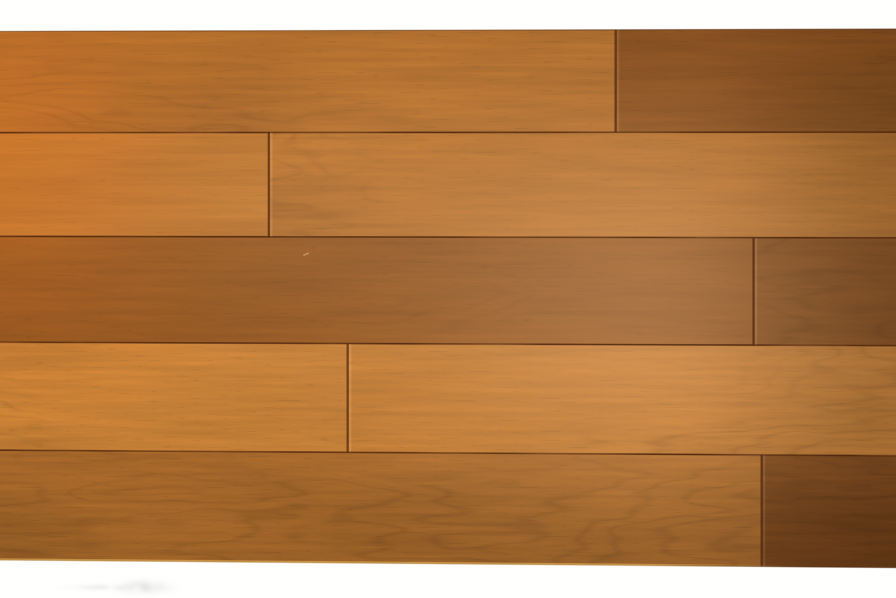
A Shadertoy shader for this texture:

```glsl
const int ROWS = 5;
const float JOINT[ROWS] = float[](0.687, 0.300, 0.841, 0.388, 0.850);
const float TONE_LEFT[ROWS] = float[](0.60, 0.74, 0.28, 0.90, 0.62);
const float TONE_RIGHT[ROWS] = float[](0.22, 0.66, 0.16, 0.82, 0.14);

const float FLOOR_TOP = 0.948;
const float ROW_PITCH = 0.168;    // height of the farthest row
const float ROW_GROWTH = 0.0018;  // extra height of nearer rows
const float TILT = 0.019;         // rows spread towards the right
const float SEAM_WIDTH = 0.0009;
const float JOINT_WIDTH = 0.0014;

const vec3 PAPER = vec3(1.0, 1.0, 0.995);
const vec3 WOOD_DARK = vec3(0.43, 0.23, 0.075);
const vec3 WOOD_LIGHT = vec3(0.83, 0.54, 0.23);
const vec3 SEAM_COLOR = vec3(0.29, 0.14, 0.045);
const vec3 SHEEN = vec3(0.85, 0.65, 0.47);
const vec3 GLOW = vec3(0.90, 0.47, 0.14);
const vec3 EDGE_COLOR = vec3(0.86, 0.66, 0.32);

float hash(vec2 p) {
    return fract(sin(dot(p, vec2(127.1, 311.7))) * 43758.5453);
}

float noise(vec2 p) {
    vec2 i = floor(p), f = fract(p);
    f = f * f * (3.0 - 2.0 * f);
    return mix(mix(hash(i), hash(i + vec2(1, 0)), f.x),
               mix(hash(i + vec2(0, 1)), hash(i + vec2(1, 1)), f.x), f.y);
}

float fbm(vec2 p) {
    float sum = 0.0, amp = 0.5;
    for (int i = 0; i < 4; i++) {
        sum += amp * noise(p);
        p = p * 2.03 + 17.3;
        amp *= 0.5;
    }
    return sum;
}

// Coverage of a line of the given half width
float stroke(float dist, float halfWidth, float px) {
    return 1.0 - smoothstep(halfWidth - px * 0.5, halfWidth + px, abs(dist));
}

float blob(vec2 p, vec2 center, vec2 radius) {
    vec2 q = (p - center) / radius;
    return exp(-dot(q, q));
}

// Brightness offset from growth rings, fibres and pores
float woodGrain(vec2 p, float seed) {
    vec2 q = p + seed * vec2(7.3, 3.7);
    float field = fbm(q * vec2(1.7, 8.0)) + 0.05 * fbm(q * vec2(9.0, 60.0));
    float rings = pow(0.5 + 0.5 * sin(field * 75.0), 5.0);
    float figure = smoothstep(0.35, 0.7, noise(q * vec2(2.2, 5.0)));
    float fibres = fbm(q * vec2(7.0, 130.0)) - 0.47;
    float pores = smoothstep(0.74, 0.95, noise(q * vec2(42.0, 330.0)));
    float clouds = fbm(q * vec2(2.5, 9.0)) - 0.47;
    return 0.16 * fibres + 0.20 * clouds - 0.07 * rings * figure - 0.06 * pores;
}

void mainImage(out vec4 fragColor, in vec2 fragCoord) {
    vec2 uv = fragCoord / iResolution.xy;
    float aspect = iResolution.x / iResolution.y;
    float px = 1.0 / iResolution.y;
    vec2 p = vec2(uv.x * aspect, uv.y);

    // Row coordinate, counted from the top edge
    float depth = (FLOOR_TOP + 0.004 * uv.x - uv.y) / (1.0 + TILT * uv.x);
    float rowPos = (sqrt(ROW_PITCH * ROW_PITCH + 4.0 * ROW_GROWTH * max(depth, 0.0))
                    - ROW_PITCH) / (2.0 * ROW_GROWTH);
    int row = clamp(int(rowPos), 0, ROWS - 1);
    float rowHeight = ROW_PITCH + 2.0 * ROW_GROWTH * rowPos;

    // Board and its grain
    float jointDist = (uv.x - JOINT[row]) * aspect;
    bool rightBoard = jointDist > 0.0;
    float tone = rightBoard ? TONE_RIGHT[row] : TONE_LEFT[row];
    float seed = float(row) * 2.0 + (rightBoard ? 2.0 : 1.0);
    vec3 color = mix(WOOD_DARK, WOOD_LIGHT, tone);
    color *= 1.0 + woodGrain(p, seed);

    // Reflected light and dim corners
    color = mix(color, GLOW, 0.42 * blob(uv, vec2(-0.03, 0.76), vec2(0.24, 0.30)));
    color = mix(color, SHEEN, 0.42 * blob(uv, vec2(0.72, 0.50), vec2(0.28, 0.33)));
    color = mix(color, SHEEN, 0.16 * blob(uv, vec2(0.32, 0.64), vec2(0.25, 0.22)));
    color *= 1.0 - 0.14 * smoothstep(0.72, 1.0, uv.x);
    color *= 1.0 - 0.10 * smoothstep(0.30, 0.05, uv.y);

    // Seams between rows and joints within a row
    float seamDist = (rowPos - round(rowPos)) * rowHeight;
    float seamWear = 0.55 + 0.35 * noise(vec2(p.x * 12.0, round(rowPos) * 5.0));
    color = mix(color, SEAM_COLOR, seamWear * stroke(seamDist, SEAM_WIDTH, px));
    color = mix(color, SEAM_COLOR, 0.72 * stroke(jointDist, JOINT_WIDTH, px));
    color += 0.06 * stroke(jointDist - 3.0 * JOINT_WIDTH, JOINT_WIDTH, px);

    // Small pale nick
    vec2 nick = p - vec2(0.512, 0.575);
    float nickDist = length(nick - vec2(0.9, 0.4) * clamp(dot(nick, vec2(0.9, 0.4)), -0.004, 0.004));
    color = mix(color, SHEEN, 0.7 * stroke(nickDist, 0.0008, px));

    // Pale cut edge along the bottom
    float bottomDist = (float(ROWS) - rowPos) * rowHeight;
    color = mix(color, EDGE_COLOR, 0.7 * stroke(bottomDist, 0.003, px) * smoothstep(0.9, 0.7, uv.x));

    // Bare surround with a faint smudge
    float smudge = blob(uv, vec2(0.160, 0.018), vec2(0.024, 0.010))
                 + 0.6 * blob(uv, vec2(0.110, 0.018), vec2(0.030, 0.005));
    vec3 surround = PAPER - 0.07 * smudge * (0.5 + noise(p * 70.0));
    float inside = smoothstep(-px, px, depth) * smoothstep(-px, px, bottomDist);
    fragColor = vec4(mix(surround, clamp(color, 0.0, 1.0), inside), 1.0);
}
```
